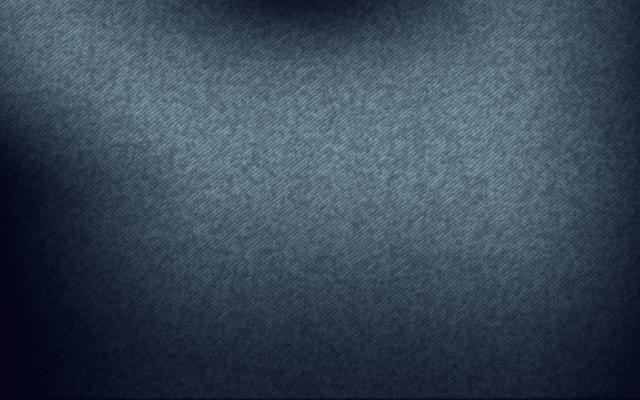
A Shadertoy shader for this texture:

```glsl
#define RIBS 125.0          // twill ribs per canvas height
#define STITCHES 85.0       // thread breaks along a rib per canvas height
#define GRAIN 210.0         // grain cells per canvas height
#define RIB_DEPTH 0.10
#define GRAIN_DEPTH 0.24
#define CLOUD_DEPTH 0.05
#define FLOOR_LIGHT 0.13
#define PEAK_LIGHT 0.475
#define SHADOW_DEPTH 0.85

const float TAU = 6.2831853;

float hash(vec2 cell) {
    vec3 q = fract(vec3(cell.xyx) * 0.1031);
    q += dot(q, q.yzx + 33.33);
    return fract((q.x + q.y) * q.z);
}

float valueNoise(vec2 p) {
    vec2 cell = floor(p);
    vec2 f = fract(p);
    f = f * f * (3.0 - 2.0 * f);
    float low = mix(hash(cell), hash(cell + vec2(1.0, 0.0)), f.x);
    float high = mix(hash(cell + vec2(0.0, 1.0)), hash(cell + 1.0), f.x);
    return mix(low, high, f.y);
}

// Broad light falling on the cloth, uv in 0..1
float lighting(vec2 uv) {
    float rise = smoothstep(0.0, 0.65, uv.y + 0.1 * (uv.x - 0.5));
    float light = mix(FLOOR_LIGHT, PEAK_LIGHT, rise);

    // The left shadow recedes towards the top
    float edge = mix(0.13, -0.12, smoothstep(0.5, 1.0, uv.y));
    light *= smoothstep(edge - 0.2, edge + 0.25, uv.x);
    light *= 1.0 - smoothstep(0.75, 1.15, uv.x);

    // Soft dark pool at the top centre
    vec2 pool = (uv - vec2(0.475, 1.03)) / vec2(0.27, 0.17);
    light *= 1.0 - SHADOW_DEPTH * exp(-dot(pool, pool));

    return light * mix(0.4, 1.0, smoothstep(0.0, 0.008, uv.y));
}

// Diagonal twill with broken threads and grain, centred on zero
float weave(vec2 p) {
    vec2 along = normalize(vec2(1.0, 0.8));
    vec2 q = vec2(dot(p, along), dot(p, vec2(-along.y, along.x)));
    float wobble = valueNoise(p * 40.0) - 0.5;
    float ribPhase = q.y * RIBS + 0.35 * wobble;
    float visible = 1.0 - smoothstep(0.35, 0.9, fwidth(ribPhase));
    float stitch = valueNoise(vec2(q.x * STITCHES, q.y * RIBS));
    float rib = sin(TAU * ribPhase) * (0.6 + 0.8 * stitch);
    float grain = valueNoise(p * GRAIN) + stitch - 1.0;
    return RIB_DEPTH * visible * rib + GRAIN_DEPTH * grain;
}

// Navy shadows rising to pale steel blue
vec3 steelBlue(float light) {
    return max(vec3(0.84, 1.0, 0.93) * light + vec3(-0.015, 0.0, 0.075), vec3(0.015));
}

void mainImage(out vec4 fragColor, in vec2 fragCoord) {
    vec2 uv = fragCoord / iResolution.xy;
    vec2 p = fragCoord / iResolution.y;
    float light = lighting(uv);
    float cloud = valueNoise(p * 9.0) + valueNoise(p * 23.0) - 1.0;
    light *= 1.0 + CLOUD_DEPTH * cloud;
    light += (light + 0.04) * weave(p);
    fragColor = vec4(steelBlue(light), 1.0);
}
```
